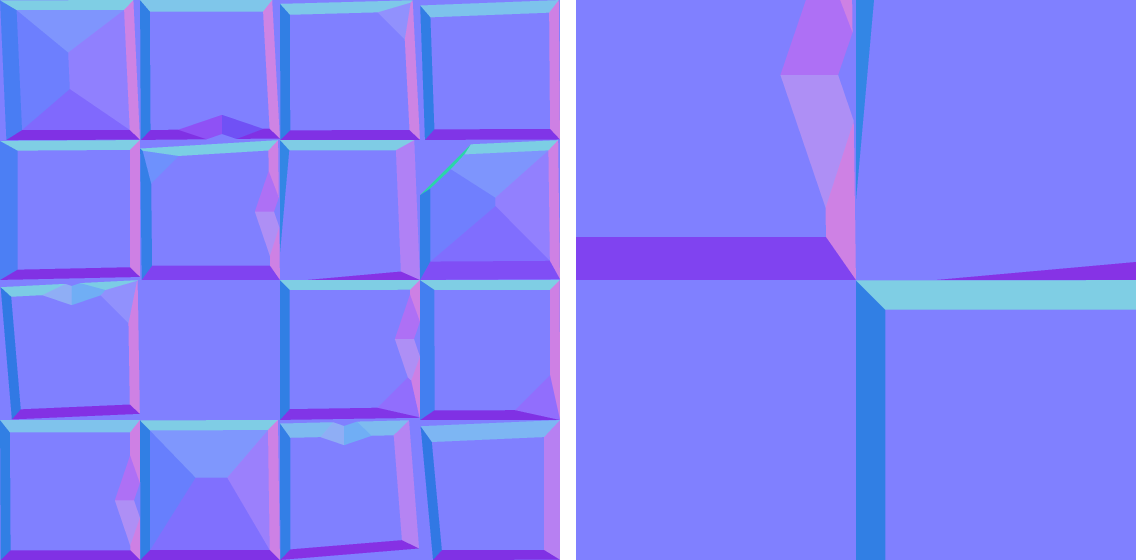
Left: the whole. Right: its middle third, enlarged.
This texture map is drawn by a Shadertoy shader. Its source:

```glsl
// Tangent-space normal map of a 4 x 4 grid of worn, bevelled stone tiles.
// Each tile is the lowest of several tilted planes (bevels, pyramid faces, chips);
// the slope of the winning plane is encoded as a colour.

const float TOP = 0.055;   // height of a flat tile face, in tile widths

// Wear of each tile, bottom row first, as decimal digits:
// hundreds = body (0 flat, 1 pyramid, 2 missing, 3 sunken at the lower left),
// tens = chipped corner, units = notched side (1-4 counter-clockwise, 0 none).
const int WEAR[16] = int[16](
      1, 100,   2,   0,
     12, 200,  41,  40,
      0,  21, 300, 120,
    100,   4,  10,   0);

float hash(vec3 p) {
    return fract(sin(dot(p, vec3(127.1, 311.7, 74.7))) * 4375.85);
}

// A plane is stored as (height here, slope in x, slope in y).
vec3 lower(vec3 a, vec3 b) {
    return b.x < a.x ? b : a;
}

vec2 direction(float quarterTurns) {
    float angle = quarterTurns * 1.5707963;
    return vec2(cos(angle), sin(angle));
}

vec3 tileSurface(vec2 cell, vec2 q) {
    int wear = WEAR[int(cell.x) + 4 * int(cell.y)];
    int body = wear / 100, corner = wear / 10 % 10, notch = wear % 10;
    if (body == 2) return vec3(0.0);

    vec3 surface = vec3(body == 1 ? 1.0 : TOP, 0.0, 0.0);

    for (int side = 0; side < 4; side++) {
        vec2 outward = direction(float(side));
        vec2 tangent = vec2(-outward.y, outward.x);
        float inset = 0.5 - dot(q, outward);
        float along = dot(q, tangent);
        vec3 seed = vec3(cell, float(side));

        // Bevel: mostly narrow and straight, sometimes wide or skewed
        float width = mix(0.07, 0.135, pow(hash(seed), 5.0));
        float skew = 0.1 * pow(2.0 * hash(seed + 7.3) - 1.0, 3.0);
        float shift = 0.5 * abs(skew);
        if (body == 3 && side >= 2) {
            skew = side == 2 ? -0.09 : 0.09;
            shift = -0.045;
            width = 0.073;
        }
        float depth = inset - width - shift - skew * along;
        vec2 uphill = -outward - skew * tangent;
        float steepness = TOP / width;
        surface = lower(surface, vec3(TOP + steepness * depth, steepness * uphill));

        // Pyramid face rising from the inner edge of the bevel
        if (body == 1) {
            float lean = mix(0.1, 0.22, hash(seed + 3.1));
            surface = lower(surface, vec3(TOP + lean * depth, lean * uphill));
        }

        // Notch: two facets meeting in a valley that runs out over the side
        if (notch == side + 1) {
            float offset = along - 0.3 * (hash(seed + 5.7) - 0.5);
            float cut = inset - 0.18 + 0.34 * abs(offset);
            vec2 rise = -outward + 0.34 * sign(offset) * tangent;
            surface = lower(surface, vec3(TOP + 0.4 * cut, 0.4 * rise));
        }

        // Chipped corner: a shallow facet, or a steep break on a pyramid
        if (corner == side + 1) {
            vec2 diagonal = direction(float(side) + 0.5);
            float slope = body == 1 ? 3.0 : 0.2;
            float start = body == 1 ? 0.41 : 0.43;
            surface = lower(surface,
                vec3(TOP - slope * (dot(q, diagonal) - start), -slope * diagonal));
        }
    }
    return surface.x > 0.0 ? surface : vec3(0.0);   // ground between tiles
}

vec3 normalColour(vec2 uv) {
    vec2 grid = uv * 4.0;
    vec3 surface = tileSurface(mod(floor(grid), 4.0), fract(grid) - 0.5);
    return 0.5 + 0.5 * normalize(vec3(-surface.yz, 1.0));
}

void mainImage(out vec4 fragColor, in vec2 fragCoord) {
    // Average a 3 x 3 grid of samples to smooth the facet edges
    vec3 colour = vec3(0.0);
    for (int i = 0; i < 9; i++) {
        vec2 jitter = (vec2(i % 3, i / 3) - 1.0) / 3.0;
        colour += normalColour((fragCoord + jitter) / iResolution.xy);
    }
    fragColor = vec4(colour / 9.0, 1.0);
}
```
